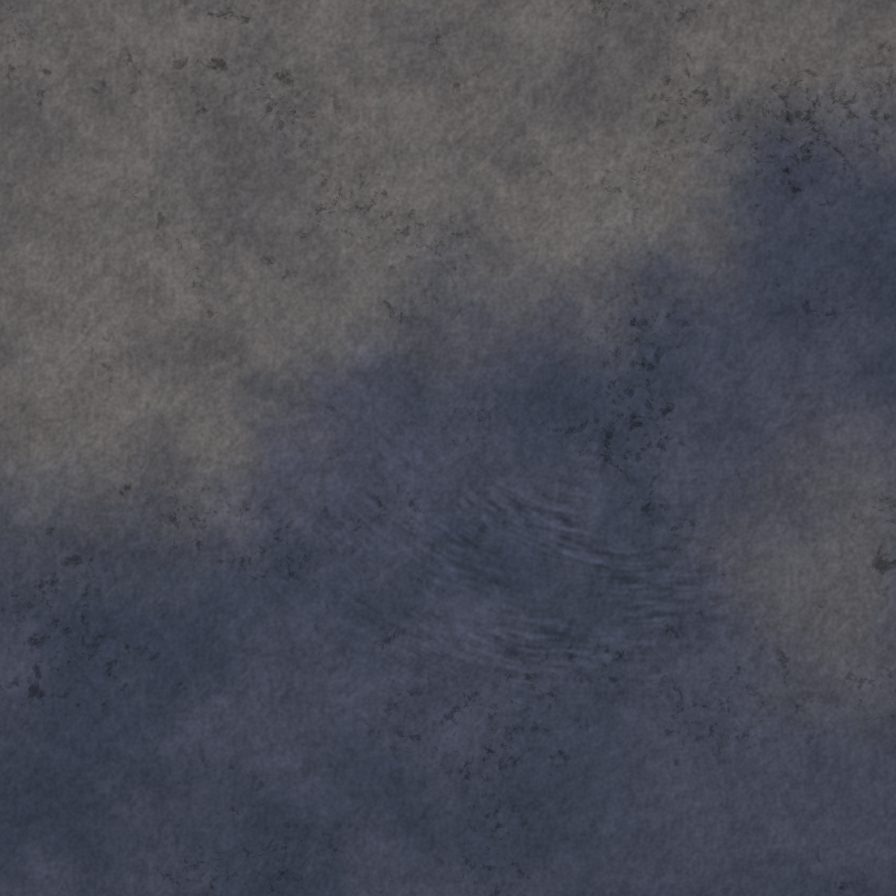
This texture is drawn by a Shadertoy shader. Its source:

```glsl
// Weathered plaster wall: warm grey fading into slate blue, with scratches and pits.

const vec3 WARM_GREY = vec3(0.388, 0.377, 0.372);
const vec3 DULL_GREY = vec3(0.334, 0.328, 0.334);
const vec3 SLATE_BLUE = vec3(0.264, 0.275, 0.334);
const vec3 DEEP_BLUE = vec3(0.213, 0.235, 0.294);

vec2 hashGradient(vec2 cell) {
    vec3 p = fract(cell.xyx * vec3(0.1031, 0.1030, 0.0973));
    p += dot(p, p.yzx + 33.33);
    float angle = 6.2832 * fract((p.x + p.y) * p.z);
    return vec2(cos(angle), sin(angle));
}

float gradientNoise(vec2 p) {
    vec2 cell = floor(p);
    vec2 f = fract(p);
    vec2 blend = f * f * f * (f * (f * 6.0 - 15.0) + 10.0);
    float a = dot(hashGradient(cell), f);
    float b = dot(hashGradient(cell + vec2(1, 0)), f - vec2(1, 0));
    float c = dot(hashGradient(cell + vec2(0, 1)), f - vec2(0, 1));
    float d = dot(hashGradient(cell + vec2(1, 1)), f - vec2(1, 1));
    return 1.4 * mix(mix(a, b, blend.x), mix(c, d, blend.x), blend.y);
}

float fbm(vec2 p, int octaves, float gain) {
    float sum = 0.0;
    float weight = 0.5;
    for (int i = 0; i < octaves; i++) {
        sum += weight * gradientNoise(p);
        p = mat2(1.6, 1.2, -1.2, 1.6) * p + 17.3;
        weight *= gain;
    }
    return sum;
}

vec2 rotate(vec2 p, float angle) {
    float c = cos(angle);
    float s = sin(angle);
    return vec2(c * p.x + s * p.y, c * p.y - s * p.x);
}

float softSpot(vec2 p, vec2 center, vec2 radius) {
    vec2 d = (p - center) / radius;
    return exp(-dot(d, d));
}

// Share of warm grey: the upper left field plus a faded patch at the right.
float warmCover(vec2 p) {
    vec2 warp = vec2(fbm(p * 6.0 + 3.1, 5, 0.6), fbm(p * 6.0 + 41.7, 5, 0.6));
    vec2 q = p + 0.10 * warp;
    float border = 0.42 + 0.23 * smoothstep(0.20, 0.48, q.x)
                 + 0.19 * smoothstep(0.68, 0.90, q.x);
    float field = smoothstep(-0.12, 0.13, q.y - border);
    float patchCover = 0.70 * softSpot(q, vec2(0.95, 0.36), vec2(0.13, 0.16));
    return max(field, patchCover);
}

// Thin brushed arcs around a center, strongest along the middle of the wall.
float brushedArcs(vec2 p) {
    vec2 d = p - vec2(0.72, 0.77);
    float radius = length(d) + 0.008 * gradientNoise(p * 9.0);
    float angle = atan(d.x, -d.y);
    float lines = gradientNoise(vec2(angle * 9.0, radius * 105.0))
                + 0.8 * gradientNoise(vec2(angle * 16.0 + 9.0, radius * 180.0));
    float broken = 0.6 + 1.2 * gradientNoise(p * 13.0 + 6.0);
    return lines * broken * softSpot(p, vec2(0.58, 0.36), vec2(0.21, 0.12));
}

// Ragged dark pits gathered in loose clusters; amount lowers the threshold.
float pits(vec2 p, float scale, float amount) {
    float cluster = smoothstep(-0.08, 0.35, fbm(p * 6.0 + scale, 3, 0.5));
    float marks = fbm(p * scale, 4, 0.7) + 0.25 * cluster;
    return smoothstep(0.0, 0.45, marks - 0.40 + amount) * cluster;
}

// Fine tooth of the surface, slightly stretched along the brush direction.
float surfaceGrain(vec2 p) {
    vec2 stroke = rotate(p, 0.75);
    float brushed = fbm(stroke * vec2(50.0, 80.0), 3, 0.75);
    float upright = gradientNoise(p * vec2(140.0, 85.0));
    float tooth = gradientNoise(p * 210.0 + 5.0);
    return 0.65 * brushed + 0.32 * upright + 0.38 * tooth;
}

void mainImage(out vec4 fragColor, in vec2 fragCoord) {
    vec2 uv = fragCoord / iResolution.xy;
    float warm = warmCover(uv);

    // Base colours
    float clouds = fbm(uv * 5.0 + 11.0, 6, 0.6);
    float depth = smoothstep(-0.40, 0.40, clouds);
    depth = mix(depth, 1.0, 0.6 * softSpot(uv, vec2(0.86, 0.71), vec2(0.16, 0.10)));
    depth *= 1.0 - 0.5 * softSpot(uv, vec2(0.85, 0.20), vec2(0.25, 0.20));
    vec3 blue = mix(SLATE_BLUE, DEEP_BLUE, depth);
    float dullness = smoothstep(-0.25, 0.45, fbm(uv * 5.0 + 63.0, 6, 0.65));
    vec3 color = mix(blue, mix(WARM_GREY, DULL_GREY, dullness), warm);

    // Mottled light and dark
    float mottle = fbm(uv * 14.0 + 27.0, 5, 0.7);
    float shade = 1.01 + 0.12 * mottle + 0.20 * surfaceGrain(uv);
    shade += 0.26 * brushedArcs(uv);

    // Pits and stains
    vec2 bent = uv + 0.008 * vec2(gradientNoise(uv * 25.0), gradientNoise(uv * 25.0 + 8.0));
    float wear = 0.04 * smoothstep(0.3, 0.9, uv.y);
    shade -= 0.30 * pits(bent, 36.0, wear);
    shade -= 0.24 * pits(bent + 0.37, 68.0, 0.08 + wear);

    // Slightly darker corners
    vec2 fromCenter = uv - 0.5;
    shade *= 1.03 - 0.12 * dot(fromCenter, fromCenter);

    fragColor = vec4(color * shade, 1.0);
}
```
